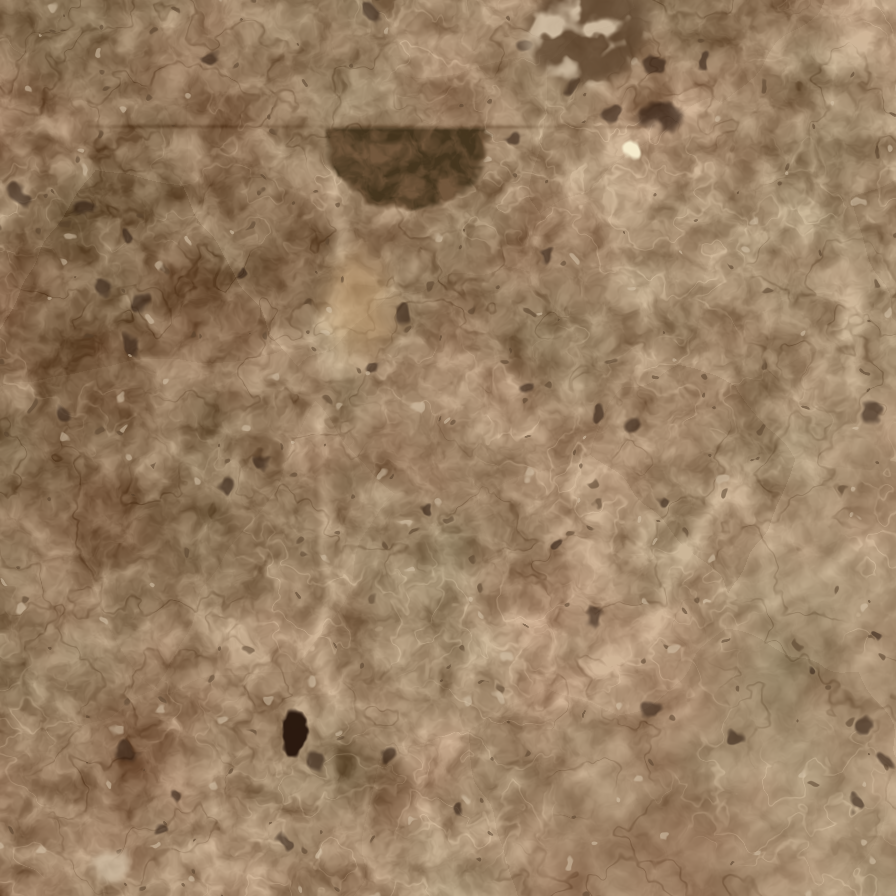
Reproduce this texture procedurally as a Shadertoy shader.

```glsl
// Brown brecciated marble: mottled clasts, pale veins, dark pits and pale crystals.

const vec3 UMBER = vec3(0.43, 0.32, 0.215);
const vec3 SAND  = vec3(0.76, 0.66, 0.545);
const vec3 OLIVE = vec3(0.25, 0.19, 0.10);
const vec3 SOOT  = vec3(0.17, 0.10, 0.06);
const vec3 CHALK = vec3(0.84, 0.77, 0.67);
const vec3 OCHRE = vec3(0.78, 0.62, 0.43);

float hash(vec2 p) {
    vec3 q = fract(p.xyx * 0.1031);
    q += dot(q, q.yzx + 33.33);
    return fract((q.x + q.y) * q.z);
}

vec2 hash2(vec2 p) { return vec2(hash(p), hash(p + 51.7)); }

float noise(vec2 p) {
    vec2 i = floor(p), f = fract(p);
    f = f * f * (3.0 - 2.0 * f);
    return mix(mix(hash(i), hash(i + vec2(1, 0)), f.x),
               mix(hash(i + vec2(0, 1)), hash(i + vec2(1, 1)), f.x), f.y);
}

float fbm(vec2 p, int octaves) {
    float sum = 0.0, total = 0.0, amp = 1.0;
    for (int i = 0; i < octaves; i++) {
        sum += amp * noise(p);
        total += amp;
        amp *= 0.58;
        p = mat2(1.6, 1.2, -1.2, 1.6) * p + 17.3;
    }
    return sum / total;
}

vec2 warp(vec2 p, float scale, float amount) {
    return p + amount * (vec2(fbm(p * scale + 40.0, 3), fbm(p * scale + 90.0, 3)) - 0.5);
}

// Thin bright lines where the noise crosses its middle value
float filaments(vec2 p, float width) {
    return 1.0 - smoothstep(0.0, width, abs(fbm(p, 3) - 0.5));
}

// x: gap between the two nearest cell centres, y: random tone of the cell
vec2 clasts(vec2 p) {
    float near = 9.0, next = 9.0, tone = 0.0;
    for (int j = -1; j <= 1; j++)
    for (int i = -1; i <= 1; i++) {
        vec2 id = floor(p) + vec2(i, j) + 20.0;
        float d = length(id - 20.0 + hash2(id) - p);
        if (d < near) { next = near; near = d; tone = hash(id + 8.0); }
        else next = min(next, d);
    }
    return vec2(next - near, tone);
}

// Scattered rounded spots
float specks(vec2 p, float scale, float density) {
    vec2 q = p * scale;
    float mask = 0.0;
    for (int j = -1; j <= 1; j++)
    for (int i = -1; i <= 1; i++) {
        vec2 id = floor(q) + vec2(i, j) + 60.0;
        float radius = mix(0.12, 0.34, hash(id + 7.0));
        float d = length(q - (id - 60.0 + hash2(id)));
        mask = max(mask, step(hash(id + 3.0), density) * (1.0 - smoothstep(radius * 0.5, radius, d)));
    }
    return mask;
}

float vein(vec2 p, vec2 a, vec2 b, float width) {
    vec2 ab = b - a;
    float d = length(p - a - ab * clamp(dot(p - a, ab) / dot(ab, ab), 0.0, 1.0));
    return exp(-d * d / (width * width));
}

float blob(vec2 p, vec2 centre, vec2 radius, float softness) {
    return 1.0 - smoothstep(1.0 - softness, 1.0 + softness, length((p - centre) / radius));
}

void mainImage(out vec4 fragColor, in vec2 fragCoord) {
    vec2 p = fragCoord / iResolution.xy;
    vec2 bent = warp(p, 7.0, 0.07);
    vec2 rough = warp(p, 38.0, 0.024);
    float grain = fbm(rough * 42.0, 4) - 0.5;
    float smear = smoothstep(0.40, 0.62, bent.x - 0.85 * bent.y);

    // Broad light, cloudy mottling and fine grain
    float tone = 0.50 + 0.38 * (p.x - 0.5) - 0.14 * (p.y - 0.5);
    tone += 0.75 * (fbm(warp(p, 5.0, 0.15) * 7.0, 4) - 0.5);
    tone += mix(1.25, 0.65, smear) * grain;
    vec2 along = mat2(0.77, -0.64, 0.64, 0.77) * bent;
    tone += 0.55 * smear * (fbm(along * vec2(6.0, 30.0), 3) - 0.5);

    // Angular fragments and curly seams
    vec2 clast = clasts(bent * 5.0);
    tone += 0.20 * (clast.y - 0.5);
    tone += 0.12 * (1.0 - smoothstep(0.0, 0.09, clast.x)) * noise(p * 18.0);
    float patches = smoothstep(0.4, 0.65, fbm(p * 9.0 + 5.0, 2));
    tone += 0.20 * patches * filaments(rough * 24.0, 0.035);
    tone -= 0.22 * (1.0 - patches) * filaments(rough * 17.0 + 30.0, 0.03);

    // Long pale veins
    float veins = vein(bent, vec2(0.38, 0.80), vec2(0.36, 0.10), 0.009);
    veins += vein(bent, vec2(0.38, 0.65), vec2(0.70, 0.83), 0.014);
    veins += vein(bent, vec2(0.70, 0.84), vec2(0.95, 0.95), 0.014);
    veins += vein(bent, vec2(0.63, 0.22), vec2(0.86, 0.53), 0.012);
    veins += vein(bent, vec2(0.86, 0.53), vec2(0.95, 0.64), 0.014);
    veins += vein(bent, vec2(0.95, 0.64), vec2(0.90, 0.85), 0.013);
    veins += vein(bent, vec2(0.54, 0.02), vec2(0.96, 0.40), 0.010);
    veins += vein(bent, vec2(0.00, 0.74), vec2(0.08, 0.88), 0.008);
    tone += 0.27 * min(veins, 1.0) * (0.45 + noise(p * 30.0));

    // Shadowy stains and a straight hairline crack
    tone -= 0.40 * blob(bent, vec2(0.41, 0.13), vec2(0.065, 0.035), 0.5);
    float crack = vein(p, vec2(0.10, 0.859), vec2(0.72, 0.858), 0.0025);
    tone -= 0.35 * crack * noise(p * vec2(14.0, 1.0));

    vec3 color = mix(UMBER, SAND, clamp(tone, -0.25, 1.15));
    color += (fbm(p * 8.0 + 70.0, 3) - 0.5) * vec3(0.05, -0.02, -0.01);
    color = mix(color, OCHRE, 0.45 * blob(rough, vec2(0.40, 0.66), vec2(0.035, 0.05), 0.7));

    // Scattered dark pits and chalky crumbs
    color = mix(color, SOOT, 0.55 * specks(rough, 24.0, 0.07));
    color = mix(color, UMBER * 0.8, 0.55 * specks(rough + 0.3, 60.0, 0.06));
    color = mix(color, CHALK, 0.55 * specks(rough + 0.7, 46.0, 0.05));

    // Flat-topped cavity, deep hole and crystal cluster
    float cavity = blob(rough, vec2(0.456, 0.858), vec2(0.092, 0.094), 0.05);
    cavity *= 1.0 - smoothstep(0.854, 0.860, p.y);
    vec3 hollow = mix(OLIVE, UMBER, clamp(0.45 + 3.0 * grain, 0.0, 1.0));
    color = mix(color, hollow, 0.92 * cavity);
    color = mix(color, SOOT, blob(rough, vec2(0.327, 0.18), vec2(0.016, 0.023), 0.15));
    color = mix(color, SOOT, 0.65 * blob(rough, vec2(0.74, 0.87), vec2(0.026, 0.015), 0.3));
    float cluster = blob(bent, vec2(0.66, 0.96), vec2(0.060, 0.055), 0.25);
    vec3 crystal = mix(UMBER * 0.85, CHALK, smoothstep(0.45, 0.68, fbm(rough * 38.0 + 9.0, 2)));
    color = mix(color, crystal, 0.8 * cluster);
    color = mix(color, vec3(0.96, 0.92, 0.80), blob(rough, vec2(0.705, 0.832), vec2(0.009), 0.3));
    color = mix(color, CHALK, 0.7 * blob(rough, vec2(0.125, 0.035), vec2(0.02), 0.4));

    fragColor = vec4(color, 1.0);
}
```
